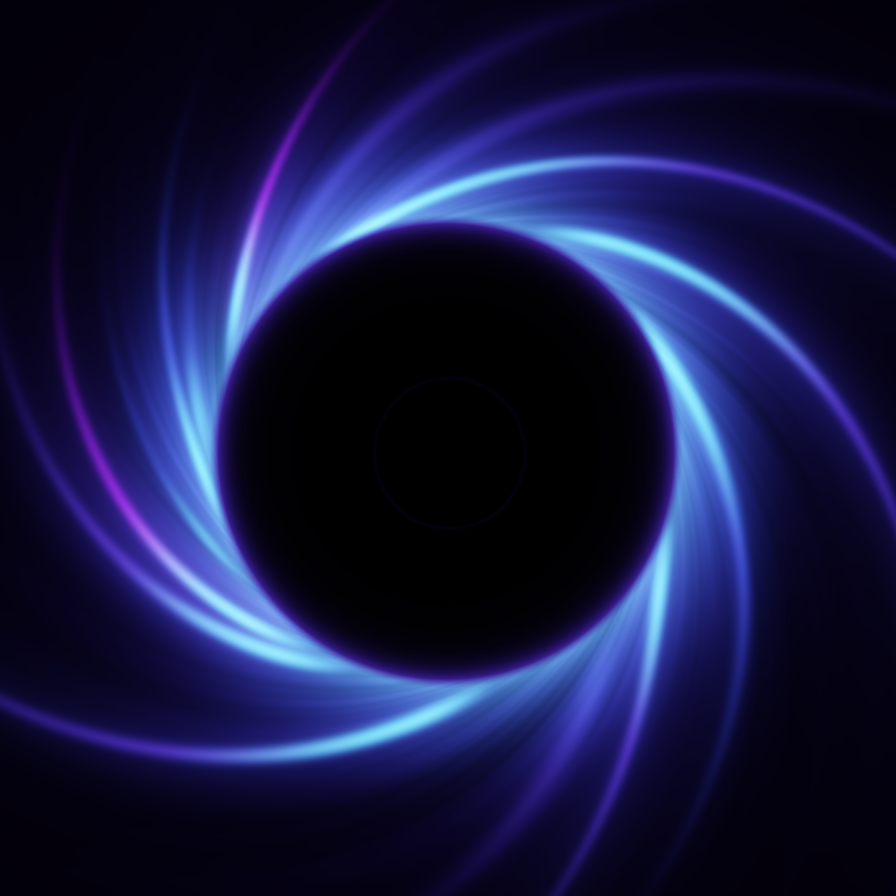
This background is drawn by a three.js fragment shader. Its source:

```glsl
varying vec2 vUv;

const float TAU = 6.2831853;
const float DISC_RADIUS = 0.256;
const vec2 CENTER = vec2(0.498, 0.496);
const vec2 RING_CENTER = vec2(0.502, 0.494);

// Light colours, before exposure
const vec3 CYAN = vec3(0.50, 1.95, 2.50);
const vec3 AQUA = vec3(0.34, 0.98, 1.30);
const vec3 BLUE = vec3(0.27, 0.38, 1.55);
const vec3 VIOLET = vec3(0.42, 0.20, 1.35);
const vec3 MAGENTA = vec3(1.05, 0.10, 1.90);
const vec3 NAVY = vec3(0.09, 0.04, 0.36);

vec2 hashGradient(vec2 cell) {
  float n = fract(sin(dot(cell, vec2(127.1, 311.7))) * 43758.5);
  return vec2(cos(n * TAU), sin(n * TAU));
}

float gradientNoise(vec2 p) {
  vec2 i = floor(p);
  vec2 f = p - i;
  vec2 w = f * f * f * (f * (f * 6.0 - 15.0) + 10.0);
  float a = dot(hashGradient(i), f);
  float b = dot(hashGradient(i + vec2(1.0, 0.0)), f - vec2(1.0, 0.0));
  float c = dot(hashGradient(i + vec2(0.0, 1.0)), f - vec2(0.0, 1.0));
  float d = dot(hashGradient(i + vec2(1.0, 1.0)), f - vec2(1.0, 1.0));
  return mix(mix(a, b, w.x), mix(c, d, w.x), w.y);
}

// Fine filaments that follow the average spiral
float filaments(vec2 polar, vec2 bend) {
  float height = max(polar.x - DISC_RADIUS, 0.0);
  float sweep = (sqrt(bend.x * bend.x + 4.0 * bend.y * height) - bend.x) / (2.0 * bend.y);
  float root = polar.y + sweep;
  vec2 onCircle = vec2(cos(root), sin(root));
  float sum = 0.0;
  float gain = 0.65;
  float scale = 3.5;
  for (int i = 0; i < 3; i++) {
    sum += gain * gradientNoise(onCircle * scale + height * 2.0);
    scale *= 2.3;
    gain *= 0.65;
  }
  return clamp(0.85 + sum * 1.1, 0.35, 1.5);
}

// Clockwise arm: radius grows as bend.x * sweep + bend.y * sweep^2
vec3 arm(vec2 polar, float startDegrees, vec2 bend, float reach, float width, vec3 head, vec3 tail) {
  float sweep = mod(radians(startDegrees) - polar.y, TAU);
  float path = DISC_RADIUS + 0.006 + sweep * (bend.x + bend.y * sweep);
  float slope = (bend.x + 2.0 * bend.y * sweep) / max(polar.x, 0.1);
  float offset = (polar.x - path) / sqrt(1.0 + slope * slope);
  float along = sweep / reach;
  float fade = smoothstep(0.0, 0.35, sweep) * exp(-along * along * along);
  float side = mix(0.042, 0.024, smoothstep(-0.008, 0.008, offset));
  float core = exp(-offset * offset / (width * width));
  float halo = exp(-abs(offset) / side);
  vec3 hue = mix(head, tail, smoothstep(0.35, 0.9, along));
  return fade * (hue * core + mix(BLUE, tail, 0.35) * halo * 0.5);
}

vec3 spiralArms(vec2 polar) {
  // Upper and right arms
  vec3 light = arm(polar, 71.0, vec2(0.077, 0.0725), 1.32, 0.0075, CYAN, VIOLET);
  light += arm(polar, 126.0, vec2(-0.018, 0.100), 1.60, 0.0065, CYAN, VIOLET);
  light += arm(polar, 40.0, vec2(-0.005, 0.085), 1.18, 0.0080, CYAN, BLUE);
  light += arm(polar, 345.0, vec2(0.003, 0.215), 0.86, 0.0075, CYAN, VIOLET);
  // Lower and left arms
  light += arm(polar, 283.4, vec2(0.072, 0.128), 1.15, 0.0085, CYAN, VIOLET);
  light += arm(polar, 249.0, vec2(0.076, 0.067), 1.02, 0.0080, CYAN, VIOLET);
  light += arm(polar, 239.5, vec2(0.071, 0.052), 1.02, 0.0070, CYAN, MAGENTA) * 1.1;
  light += arm(polar, 201.0, vec2(0.0, 0.130), 0.82, 0.0060, CYAN, BLUE);
  light += arm(polar, 160.0, vec2(0.050, 0.157), 0.70, 0.0060, CYAN, MAGENTA) * 1.1;
  // Faint veils
  light += 0.35 * arm(polar, 132.0, vec2(-0.025, 0.153), 1.25, 0.012, BLUE, VIOLET);
  light += 0.40 * arm(polar, 142.0, vec2(0.060, 0.119), 0.95, 0.013, BLUE, VIOLET);
  light += 0.45 * arm(polar, 318.0, vec2(0.138, 0.155), 0.65, 0.014, BLUE, VIOLET);
  light += 0.60 * arm(polar, 188.0, vec2(0.020, 0.130), 0.65, 0.007, CYAN, BLUE);
  light += 0.50 * arm(polar, 218.0, vec2(0.040, 0.095), 0.72, 0.006, CYAN, BLUE);
  return light;
}

// Glow that cools from aqua to navy away from the disc
vec3 corona(float height, float streak) {
  float spread = height / 0.075;
  vec3 near = AQUA * exp(-height / 0.026) * mix(0.9, streak, 0.3);
  vec3 middle = BLUE * exp(-spread * spread) * streak * 0.42;
  vec3 far = NAVY * exp(-height / 0.110) * streak;
  return near + middle + far;
}

void main() {
  vec2 p = vUv - CENTER;
  vec2 polar = vec2(length(p), atan(p.y, p.x));
  float height = polar.x - DISC_RADIUS;
  float streak = filaments(polar, vec2(0.06, 0.11));

  vec3 outside = corona(max(height, 0.0), streak) + spiralArms(polar);
  outside += vec3(0.007, 0.0, 0.034);

  // Dark disc with a violet rim and a faint inner ring
  float depth = max(-height, 0.0);
  vec3 inside = VIOLET * (0.60 * exp(-depth / 0.009) + 0.10 * exp(-depth / 0.027));
  float ringOffset = (length(vUv - RING_CENTER) - 0.084) / 0.0022;
  inside += vec3(0.014, 0.006, 0.052) * exp(-ringOffset * ringOffset);

  vec3 light = mix(inside, outside, smoothstep(-0.003, 0.010, height));
  gl_FragColor = vec4(1.0 - exp(-light), 1.0);
}
```
